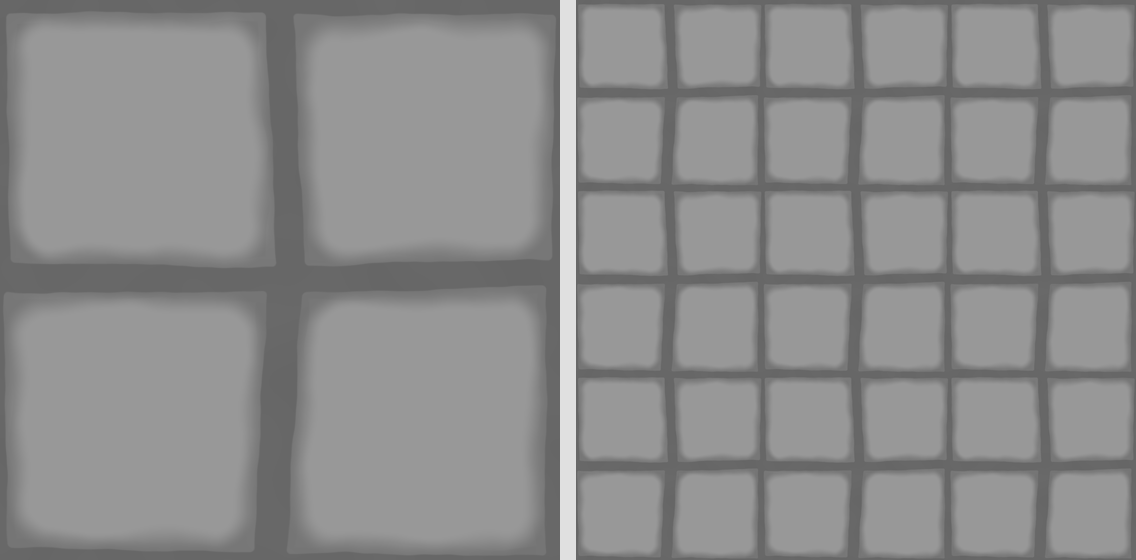
Left, the tile; right, the same tile 3 across and 3 down.
Reproduce this texture map procedurally as a Shadertoy shader.

```glsl
// Four hand-painted grey stone slabs, two by two, with soft rims and dark uneven joints.

const float SLABS = 2.0;             // slabs across and down
const vec3 JOINT_COLOR = vec3(0.405);
const vec3 RIM_COLOR = vec3(0.465);
const vec3 FACE_COLOR = vec3(0.596);
const float UNIT = 0.001;            // edge tables are in thousandths of the canvas
const float MIN_INSET = 0.005;
const float CORNER_RADIUS = 0.008;   // outline of a slab
const float FACE_RADIUS = 0.075;     // rounding of the bright face
const float FADE_WIDTH = 0.041;      // rim to face
const float FADE_VARIATION = 0.022;
const float WOBBLE_COARSE = 0.006;
const float WOBBLE_FINE = 0.002;
const float STROKE_WIDTH = 0.013;    // translucent brush band along the rim
const float STROKE_TINT = 0.014;
const float JOINT_TINT = 0.012;

// Joint inset at the middle of each side: left, right, bottom, top.
const vec4 INSET[4] = vec4[4](
    vec4(10, 35, 18, 22), vec4(26, 25, 10, 16),
    vec4(14, 16, 26, 22), vec4(34, 12, 31, 26));

// Change of inset from the middle of a side to its upper or right end.
const vec4 LEAN[4] = vec4[4](
    vec4(-4, -12, -5, -1), vec4(14, -1, -3, -6),
    vec4(-4, 10, -4, -1), vec4(-11, -3, 5, 0));

float hash(vec2 p, float seed) {
    vec3 q = fract(vec3(p, seed) * vec3(0.1031, 0.1030, 0.0973) + 0.137);
    q += dot(q, q.yzx + 33.33);
    return fract((q.x + q.y) * q.z);
}

float cornerSlope(vec2 lattice, vec2 offset, float period, float seed) {
    float angle = 6.28318 * hash(mod(lattice, period), seed);
    return dot(vec2(cos(angle), sin(angle)), offset);
}

// Gradient noise that wraps over the unit canvas.
float gradientNoise(vec2 uv, float period, float seed) {
    vec2 p = uv * period;
    vec2 i = floor(p);
    vec2 f = p - i;
    vec2 w = f * f * f * (f * (f * 6.0 - 15.0) + 10.0);
    vec2 e = vec2(1.0, 0.0);
    float low = mix(cornerSlope(i, f, period, seed),
                    cornerSlope(i + e.xy, f - e.xy, period, seed), w.x);
    float high = mix(cornerSlope(i + e.yx, f - e.yx, period, seed),
                     cornerSlope(i + e.xx, f - e.xx, period, seed), w.x);
    return mix(low, high, w.y);
}

vec2 wobble(vec2 uv, float seed) {
    vec2 coarse = vec2(gradientNoise(uv, 9.0, seed), gradientNoise(uv, 9.0, seed + 11.0));
    vec2 fine = vec2(gradientNoise(uv, 28.0, seed + 23.0), gradientNoise(uv, 28.0, seed + 37.0));
    return WOBBLE_COARSE * coarse + WOBBLE_FINE * fine;
}

// Depth inside a rounded corner, from the distances to the nearest two sides.
float roundedDepth(vec2 sides, float radius) {
    vec2 q = radius - sides;
    return radius - length(max(q, 0.0)) - min(max(q.x, q.y), 0.0);
}

void mainImage(out vec4 fragColor, in vec2 fragCoord) {
    vec2 uv = fragCoord / iResolution.xy;
    float pixel = 1.0 / min(iResolution.x, iResolution.y);

    // Slab cell and its four leaning sides
    vec2 cell = min(floor(uv * SLABS), SLABS - 1.0);
    int slab = int(cell.x + SLABS * cell.y);
    float seed = 5.0 + 53.0 * float(slab);
    float size = 1.0 / SLABS;
    vec2 local = uv - cell * size;
    vec2 along = 2.0 * local / size - 1.0;
    vec4 inset = max(UNIT * (INSET[slab] + LEAN[slab] * along.yyxx), MIN_INSET);

    // Distances to the sides, roughened by hand
    vec2 p = local + wobble(uv, seed);
    vec2 sides = min(vec2(p.x, p.y) - inset.xz, size - p - inset.yw);
    float outline = roundedDepth(sides, CORNER_RADIUS);
    float depth = roundedDepth(sides, FACE_RADIUS);

    // Soft rim rising to the flat face
    float fade = FADE_WIDTH + FADE_VARIATION * gradientNoise(uv, 7.0, seed + 41.0);
    vec3 stone = mix(RIM_COLOR, FACE_COLOR, smoothstep(-0.003, fade, depth));

    // Broken brush band along the rim
    float strokeEdge = STROKE_WIDTH * (1.0 + gradientNoise(uv, 12.0, seed + 47.0));
    float stroke = 1.0 - smoothstep(-pixel, pixel, outline - strokeEdge);
    stone += STROKE_TINT * stroke * gradientNoise(uv, 6.0, seed + 59.0) * 2.0;

    // Joints with faint smudges
    vec3 joint = JOINT_COLOR + JOINT_TINT * gradientNoise(uv, 8.0, 3.0);
    float cover = smoothstep(-pixel, pixel, outline);
    fragColor = vec4(mix(joint, stone, cover), 1.0);
}
```
